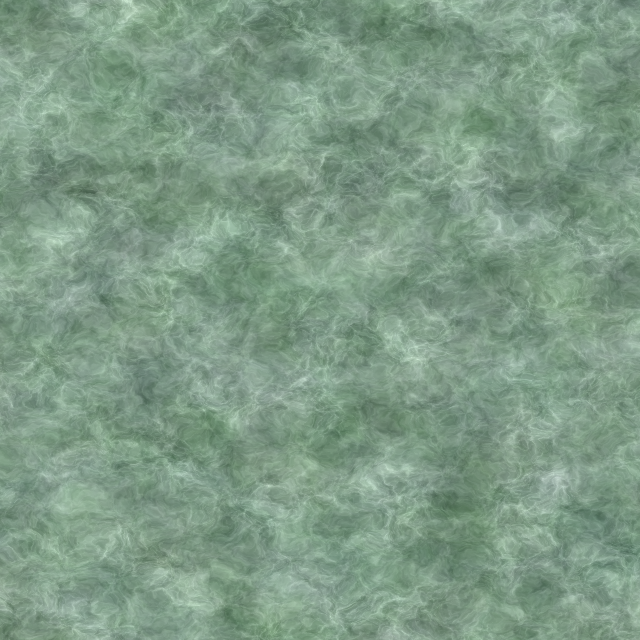
Give the GLSL for this texture, as a WebGL 1 fragment shader.

```glsl
precision highp float;

uniform vec2 u_resolution;

// Colours
const vec3 BASE_GREEN = vec3(0.489, 0.600, 0.521);
const vec3 MOSS_SHIFT = vec3(-0.012, 0.009, -0.013);
const vec3 MIST_SHIFT = vec3(0.002, -0.002, 0.017);

// Shape and contrast
const vec2 STRETCH = vec2(1.0, 1.3);
const float WARP_SCALE = 14.0;
const float WARP_AMOUNT = 0.015;
const float CLOUD_SCALE = 6.0;
const float CLOUD_GAIN = 0.84;
const float CLOUD_CONTRAST = 0.092;
const float VEIN_SCALE = 15.0;
const float VEIN_GAIN = 0.8;
const float VEIN_SHARPNESS = 7.0;
const float VEIN_CONTRAST = 0.1;
const float VEIN_MEAN = 0.56;
const float TINT_SCALE = 5.5;
const float TINT_GAIN = 0.75;

// Turns and doubles the frequency between octaves
const mat2 OCTAVE = mat2(1.6, 1.2, -1.2, 1.6);

float hash(vec2 p) {
  vec3 q = fract(p.xyx * 0.1031);
  q += dot(q, q.yzx + 33.33);
  return fract((q.x + q.y) * q.z);
}

float cornerSlope(vec2 cell, vec2 offset) {
  float angle = 6.28318 * hash(cell);
  return dot(vec2(cos(angle), sin(angle)), offset);
}

// Gradient noise, roughly -1 to 1
float noise(vec2 p) {
  vec2 i = floor(p);
  vec2 f = p - i;
  vec2 u = f * f * f * (f * (f * 6.0 - 15.0) + 10.0);
  vec2 e = vec2(1.0, 0.0);
  float low = mix(cornerSlope(i, f), cornerSlope(i + e, f - e), u.x);
  float high = mix(cornerSlope(i + e.yx, f - e.yx),
                   cornerSlope(i + e.xx, f - e.xx), u.x);
  return 1.4 * mix(low, high, u.y);
}

float fbm(vec2 p, float gain) {
  float sum = 0.0;
  float amplitude = 1.0;
  for (int i = 0; i < 6; i++) {
    sum += amplitude * noise(p);
    p = OCTAVE * p + 17.3;
    amplitude *= gain;
  }
  return sum;
}

// Thin bright filaments along the zero lines of the noise
float filaments(vec2 p) {
  float sum = 0.0;
  float amplitude = 1.0;
  for (int i = 0; i < 4; i++) {
    sum += amplitude * exp(-VEIN_SHARPNESS * abs(noise(p)));
    p = OCTAVE * p + 41.7;
    amplitude *= VEIN_GAIN;
  }
  return sum;
}

void main() {
  vec2 p = STRETCH * gl_FragCoord.xy / u_resolution.y + 3.0;

  // Curl the domain into wisps
  vec2 bend = vec2(fbm(p * WARP_SCALE, 0.5),
                   fbm(p * WARP_SCALE + 61.0, 0.5));
  vec2 q = p + WARP_AMOUNT * bend;

  // Cloudy tone with veins that fade in and out
  float cloud = fbm(q * CLOUD_SCALE, CLOUD_GAIN);
  float presence = mix(0.4, 1.0, smoothstep(-0.5, 0.5, noise(p * 9.0 + 23.0)));
  float veins = presence * filaments(q * VEIN_SCALE + 9.0) - VEIN_MEAN;
  float tone = CLOUD_CONTRAST * cloud + VEIN_CONTRAST * veins;

  // Drifts of moss green and grey-blue mist
  float moss = fbm(q * TINT_SCALE + 80.0, TINT_GAIN);
  float mist = fbm(q * TINT_SCALE + 130.0, TINT_GAIN);
  vec3 color = BASE_GREEN + tone + MOSS_SHIFT * moss + MIST_SHIFT * mist;

  gl_FragColor = vec4(clamp(color, 0.0, 1.0), 1.0);
}
```
